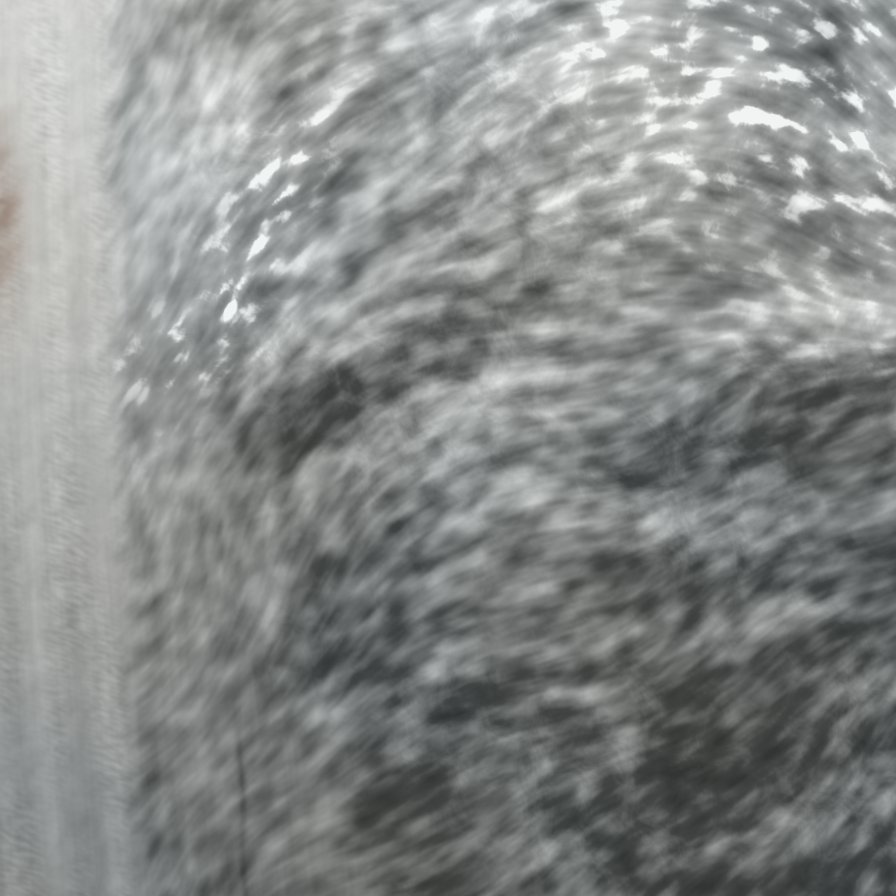
Give the GLSL for this texture, as a WebGL 2 fragment shader.

```glsl
#version 300 es
precision highp float;
// Wind-smeared grey clouds beside a pale, finely rippled hanging veil.
uniform vec2 u_resolution;
out vec4 fragColor;

vec2 gradientAt(vec2 cell) {
  vec3 h = fract(cell.xyx * vec3(0.1031, 0.1030, 0.0973));
  h += dot(h, h.yzx + 33.33);
  float angle = 6.2832 * fract((h.x + h.y) * h.z);
  return vec2(cos(angle), sin(angle));
}

float gradientNoise(vec2 p) {
  vec2 i = floor(p), f = p - i;
  vec2 w = f * f * f * (f * (f * 6.0 - 15.0) + 10.0);
  vec2 e = vec2(0.0, 1.0);
  float low = mix(dot(gradientAt(i), f), dot(gradientAt(i + e.yx), f - e.yx), w.x);
  float high = mix(dot(gradientAt(i + e), f - e), dot(gradientAt(i + 1.0), f - 1.0), w.x);
  return mix(low, high, w.y);
}

float fbm(vec2 p, int octaves) {
  float sum = 0.0, gain = 1.0;
  for (int i = 0; i < octaves; i++) {
    sum += gain * gradientNoise(p);
    p = mat2(1.6, 1.2, -1.2, 1.6) * p + 17.3;
    gain *= 0.6;
  }
  return sum;
}

vec2 turn(vec2 p, float angle) {
  float c = cos(angle), s = sin(angle);
  return vec2(c * p.x + s * p.y, c * p.y - s * p.x);
}

// Soft elliptical patch, its long axis tilted by angle.
float patchAt(vec2 p, vec2 centre, vec2 radius, float angle) {
  vec2 d = turn(p - centre, angle) / radius;
  return exp(-dot(d, d));
}

// Wind direction: steep at the left, falling at the upper right.
float windAngle(vec2 p) {
  float right = smoothstep(0.5, 1.0, p.x);
  return 0.45 + 0.6 * smoothstep(0.45, 0.22, p.x)
    - 1.1 * right * smoothstep(0.5, 0.85, p.y)
    + 0.5 * right * smoothstep(0.5, 0.1, p.y)
    + 0.7 * gradientNoise(p * 4.0 + 3.0);
}

// Noise averaged along the wind over the given reach.
float windStreaks(vec2 p, vec2 wind, float scale, float reach) {
  float sum = 0.0, total = 0.0;
  for (int i = -6; i <= 6; i++) {
    float weight = 1.0 - abs(float(i)) / 7.0;
    sum += weight * fbm((p + wind * reach * float(i) / 6.0) * scale, 3);
    total += weight;
  }
  return sum / total;
}

float cloudTone(vec2 p, float puffs, float fine) {
  float angle = windAngle(p);
  vec2 warped = p + 0.04 * vec2(gradientNoise(p * 6.0), gradientNoise(p * 6.0 + 40.0));
  float streaks = windStreaks(warped, vec2(cos(angle), sin(angle)), 15.0, 0.045);
  float broad = fbm(turn(warped, 0.45) * vec2(3.5, 8.5) + 5.0, 5);
  float puffArea = smoothstep(-0.25, 0.3, gradientNoise(p * 4.5 + 9.0));

  float tone = mix(0.37, 0.65, smoothstep(0.0, 1.0, p.y)) - 0.09 * (p.x - 0.5);
  tone += 0.19 * broad + 0.27 * streaks + 0.32 * fine;
  tone += puffs * mix(0.05, 0.11, puffArea);

  // Large lights and hollows.
  tone += 0.07 * patchAt(warped, vec2(0.66, 0.61), vec2(0.19, 0.05), 0.45);
  tone += 0.12 * patchAt(warped, vec2(0.70, 0.95), vec2(0.22, 0.07), -0.3);
  tone += 0.10 * patchAt(warped, vec2(1.0, 0.66), vec2(0.12, 0.03), -0.2);
  tone -= 0.09 * patchAt(warped, vec2(0.57, 0.67), vec2(0.16, 0.03), 0.45);
  tone -= 0.17 * patchAt(warped, vec2(0.35, 0.54), vec2(0.12, 0.05), 0.4);
  tone -= 0.25 * patchAt(warped, vec2(0.92, 0.91), vec2(0.06, 0.035), -0.7);
  tone -= 0.11 * patchAt(warped, vec2(0.32, 0.89), vec2(0.09, 0.03), 1.2);
  tone -= 0.08 * patchAt(warped, vec2(0.86, 0.52), vec2(0.15, 0.08), 0.3);
  return tone;
}

void main() {
  vec2 p = gl_FragCoord.xy / u_resolution;
  float down = 1.0 - p.y;
  float angle = windAngle(p);
  float fine = windStreaks(p + 0.5, vec2(cos(angle), sin(angle)), 42.0, 0.018);
  float puffs = fbm(p * 32.0 + 0.6 * gradientNoise(p * 20.0), 4);
  float tone = cloudTone(p, puffs, fine);

  // Translucent outer veil with long hanging folds.
  float bend = 0.045 * down * down;
  float folds = fbm(vec2((p.x - bend) * 26.0, p.y * 1.6), 4);
  float fray = fbm(turn(p, 0.7) * vec2(9.0, 22.0), 4);
  float outerEdge = 0.21 + 0.24 * pow(down, 2.2) + 0.04 * fray;
  float outer = 1.0 - smoothstep(-0.07, 0.05, p.x - outerEdge);
  float veilTone = mix(0.46, 0.72, p.y) + 0.07 * folds + 0.10 * fray + 0.2 * fine;
  veilTone += 0.13 * patchAt(p, vec2(0.18, 0.78), vec2(0.12, 0.045), 1.0);
  tone = mix(tone, veilTone, outer * 0.75);

  // Short bright wisps in the corner and beside the veil.
  float wispArea = patchAt(p, vec2(0.92, 0.90), vec2(0.32, 0.20), -0.5)
    + patchAt(p, vec2(0.28, 0.73), vec2(0.18, 0.045), 1.1)
    + 0.6 * patchAt(p, vec2(0.20, 0.61), vec2(0.10, 0.04), 0.3);
  tone += wispArea * 0.32 * smoothstep(0.06, 0.40, fine + 0.35 * puffs);

  // Pale inner veil with woven ripples.
  float innerEdge = 0.125 + bend + 0.012 * fray;
  float inner = 1.0 - smoothstep(-0.025, 0.015, p.x - innerEdge);
  float weave = gradientNoise(vec2(p.x * 70.0, p.y * 190.0 + p.x * 60.0));
  float weaveArea = smoothstep(-0.3, 0.3, gradientNoise(p * vec2(20.0, 5.0) + 7.0));
  float innerTone = mix(0.54, 0.82, smoothstep(-0.1, 1.0, p.y)) + 0.06 * folds
    + 0.075 * weave * weaveArea + 0.035 * puffs;
  tone = mix(tone, innerTone, inner * 0.88);

  // Faint broken crease between the folds.
  float crease = p.x - 0.235 - bend - 0.012 * gradientNoise(vec2(p.y * 7.0, 2.5));
  float creaseFade = smoothstep(0.58, 0.35, p.y);
  float broken = smoothstep(-0.25, 0.3, gradientNoise(vec2(p.y * 12.0, 8.3)));
  tone -= creaseFade * (0.07 * broken * exp(-pow(crease / 0.004, 2.0))
    + 0.05 * exp(-pow((crease - 0.012) / 0.025, 2.0)));

  // Cool greys, a slightly warmer cast in places, and a rust stain at the edge.
  tone = clamp(max(tone, 0.16 + 0.4 * tone), 0.2, 0.95);
  float warmth = 0.012 * gradientNoise(p * 3.5 + 21.0) + 0.01 * inner * p.y;
  vec3 colour = tone + vec3(-0.006 + warmth, 0.006, 0.001 - warmth);
  float stain = patchAt(p, vec2(0.0, 0.76), vec2(0.022, 0.09), 0.0) * (0.7 + 0.8 * fray);
  colour = mix(colour, vec3(0.57, 0.49, 0.44), clamp(stain, 0.0, 0.8));
  fragColor = vec4(colour, 1.0);
}
```
